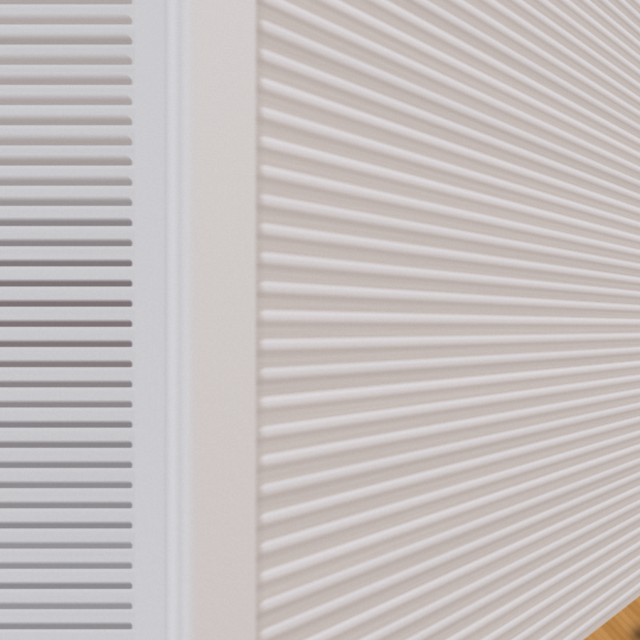
Write a Shadertoy shader that draws this texture.

```glsl
// White louvred shutters: a flat slatted strip, a bevelled stile and slats receding in perspective.
#define STRIP_EDGE 0.207            // right end of the flat slats
#define STRIP_PITCH 0.0315          // spacing of the flat slats
#define STRIP_PHASE 0.651           // height of one flat gap
#define STILE_EDGE 0.401            // right end of the stile
#define VANISH vec2(1.537, 0.488)   // where the receding slats meet
#define FAN_PITCH 0.0458            // receding slat spacing at the stile
#define FAN_PHASE 0.55
#define SILL_SLOPE -0.78            // lower edge of the receding shutter
#define GRAIN 0.012

const vec3 COOL_WHITE = vec3(0.800, 0.796, 0.810);
const vec3 WARM_WHITE = vec3(0.818, 0.790, 0.784);
const vec3 RIDGE      = vec3(0.822, 0.800, 0.804);
const vec3 GLINT      = vec3(0.870, 0.855, 0.862);
const vec3 RECESS     = vec3(0.772, 0.732, 0.715);
const vec3 CREASE     = vec3(0.722, 0.680, 0.662);
const vec3 GAP_LIGHT  = vec3(0.670, 0.640, 0.635);
const vec3 GAP_DARK   = vec3(0.500, 0.460, 0.465);
const vec3 GAP_COOL   = vec3(0.570, 0.560, 0.575);
const vec3 WOOD       = vec3(0.730, 0.530, 0.310);

float hash(vec2 p) {
    return fract(sin(dot(p, vec2(127.1, 311.7))) * 43758.5);
}

float bump(float x, float center, float width) {
    float d = (x - center) / width;
    return exp(-d * d);
}

// Sines layered at rising frequency, for faint streaks
float streaks(vec2 p) {
    float sum = 0.0, amp = 0.5;
    for (int i = 0; i < 4; i++) {
        sum += amp * sin(p.x + 1.7 * sin(p.y + float(i)));
        p = p.yx * vec2(1.9, 2.3) + 1.3;
        amp *= 0.6;
    }
    return sum;
}

// Flat slats: soft shading above each gap, a crisp edge below it
vec3 flatSlats(vec2 uv, float px) {
    float row = (uv.y - STRIP_PHASE) / STRIP_PITCH;
    float aa = max(px / STRIP_PITCH, 0.05);
    float id = floor(row + 0.5);
    float f = row - id;
    float depth = bump(uv.y, 0.50, 0.15);
    float top = smoothstep(0.58, 0.78, uv.y);
    float fade = mix(0.22, 0.42, top);
    float gap = smoothstep(-0.13 - aa, -0.13 + aa, f) * (1.0 - smoothstep(0.06, 0.06 + fade, f));
    vec3 gapColor = mix(mix(GAP_COOL, GAP_LIGHT, top), GAP_DARK, depth);
    gapColor += 0.04 * (hash(vec2(id, 3.0)) - 0.5);
    vec3 slat = COOL_WHITE - 0.012 + 0.012 * (hash(vec2(id, 8.0)) - 0.5);
    slat += 0.018 * bump(f, -0.22, 0.08);
    float inside = 1.0 - smoothstep(-0.003, 0.002, uv.x - STRIP_EDGE + 0.06 * f * f);
    return mix(slat, gapColor, gap * inside);
}

// Stile: cool flat face, raised bead, warm face
vec3 stile(vec2 uv) {
    vec3 warm = WARM_WHITE + mix(vec3(-0.014), vec3(0.010, 0.016, 0.020), uv.y);
    vec3 col = mix(COOL_WHITE, warm, smoothstep(0.285, 0.312, uv.x));
    col += 0.030 * bump(uv.x, 0.270, 0.007) + 0.022 * bump(uv.x, 0.292, 0.008);
    col -= 0.022 * bump(uv.x, 0.259, 0.003) + 0.012 * bump(uv.x, 0.281, 0.004);
    return col;
}

// Receding slats: a glint on each ridge, its face, then a creased recess
vec3 recedingSlats(vec2 uv, float slope, float px) {
    float perSlope = (VANISH.x - STILE_EDGE) / FAN_PITCH;
    float row = slope * perSlope - FAN_PHASE;
    float aa = max(1.2 * px * perSlope / (VANISH.x - uv.x), 0.04);
    float id = floor(0.12 - row);
    float down = -row - id;
    float face = smoothstep(-0.10 - aa, -0.04 + aa, down)
               * (1.0 - smoothstep(0.20 - aa, 0.36 + aa, down));
    float tip = smoothstep(0.0, 0.014, uv.x - STILE_EDGE - 0.10 * pow(down - 0.1, 2.0));
    vec3 col = RECESS + 0.010 * streaks(vec2(uv.x * 9.0 + id, row * 14.0));
    col = mix(col, CREASE, 0.75 * bump(down, 0.43, 0.13));
    col = mix(col, RIDGE, face * tip);
    col = mix(col, GLINT, 0.75 * tip * bump(down, 0.04, 0.06 + 0.5 * aa));
    col -= 0.025 * (1.0 - smoothstep(0.0, 0.016, uv.x - STILE_EDGE));
    return col + 0.012 * (hash(vec2(id, 21.0)) - 0.5);
}

// Wooden sill with a dark knot
vec3 sill(vec2 uv) {
    vec3 col = WOOD + 0.05 * streaks(vec2((uv.x + uv.y) * 90.0, uv.x * 12.0));
    return col * (1.0 - 0.45 * bump(length(uv - vec2(1.0, 0.008)), 0.0, 0.014));
}

void mainImage(out vec4 fragColor, in vec2 fragCoord) {
    vec2 uv = fragCoord / iResolution.xy;
    float px = 1.0 / iResolution.y;
    float slope = (uv.y - VANISH.y) / (VANISH.x - uv.x);

    vec3 col = mix(flatSlats(uv, px), stile(uv), smoothstep(-px, px, uv.x - STRIP_EDGE - 0.004));
    col = mix(col, recedingSlats(uv, slope, px), smoothstep(-0.006, 0.004, uv.x - STILE_EDGE));
    float edge = (SILL_SLOPE - slope) * (VANISH.x - uv.x);
    col = mix(col, sill(uv), smoothstep(-1.5 * px, 1.5 * px, edge));

    // Fine paint grain
    col += GRAIN * (hash(floor(uv * 380.0)) - 0.5);
    fragColor = vec4(col, 1.0);
}
```
